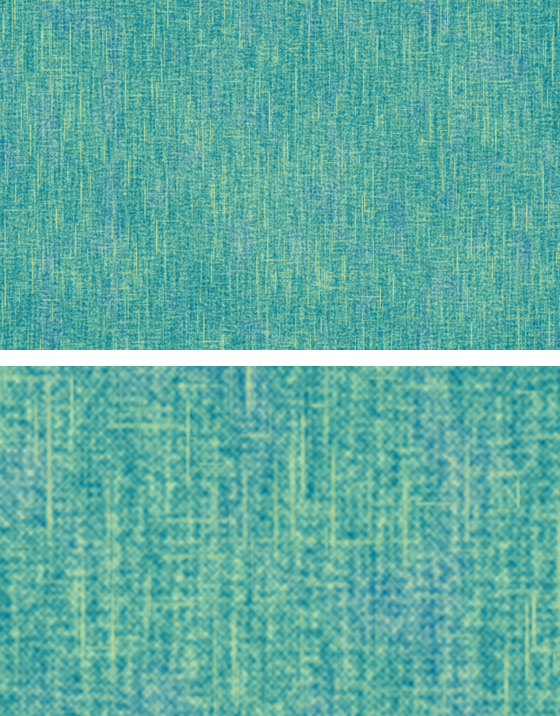
Top, the full canvas; bottom, a detail of the centre.
A WebGL 2 fragment shader for this texture:

```glsl
#version 300 es
precision highp float;
// Teal linen cloth: fine woven threads crossed by pale vertical and horizontal slubs.

uniform vec2 u_resolution;
out vec4 fragColor;

vec3 hash3(vec2 p) {
    vec3 q = fract(p.xyx * vec3(0.1031, 0.1030, 0.0973));
    q += dot(q, q.yxz + 33.33);
    return fract((q.xxy + q.yzz) * q.zyx);
}

// Gradient noise, roughly -0.7 to 0.7
float corner(vec2 cell, vec2 offset) {
    float angle = 6.2832 * hash3(cell).x;
    return dot(vec2(cos(angle), sin(angle)), offset);
}

float gradientNoise(vec2 p) {
    vec2 i = floor(p), f = fract(p);
    vec2 s = f * f * f * (f * (f * 6.0 - 15.0) + 10.0);
    vec2 e = vec2(1.0, 0.0);
    float low = mix(corner(i, f), corner(i + e, f - e), s.x);
    float high = mix(corner(i + e.yx, f - e.yx), corner(i + 1.0, f - 1.0), s.x);
    return mix(low, high, s.y);
}

// One tapered thick thread per cell, running along y
float slub(vec2 p, vec2 cell, float seed) {
    vec2 q = p / cell;
    q.y += hash3(vec2(floor(q.x), seed)).x;
    vec3 h = hash3(floor(q) + seed * 17.0);
    vec2 f = fract(q);
    float halfLength = mix(0.12, 0.48, h.y);
    float along = 1.0 - smoothstep(0.5 * halfLength, halfLength, abs(f.y - 0.5));
    float halfWidth = max(mix(0.003, 0.0048, h.y * h.z), 1.0 / u_resolution.y);
    float across = 1.0 - smoothstep(0.0, halfWidth, abs(f.x - mix(0.25, 0.75, h.x)) * cell.x);
    return h.z * h.z * along * across;
}

void main() {
    vec2 p = gl_FragCoord.xy / u_resolution.y;
    vec2 fromCentre = gl_FragCoord.xy / u_resolution - 0.5;

    // Soft clouding, paler towards the centre
    float tone = 0.51 + 0.2 * gradientNoise(p * 3.1 + 7.0);
    tone += 0.06 - 0.38 * dot(fromCentre, fromCentre);

    // Warp threads, from broad bands to single fibres
    tone += 0.22 * gradientNoise(p * vec2(61.0, 4.3) + 3.7);
    tone += 0.46 * gradientNoise(p * vec2(143.0, 11.0) + 31.3);

    // Weft threads
    tone += 0.42 * gradientNoise(p * vec2(27.0, 149.0) + 57.1);

    // Interlacing and fibre grain
    vec2 wobble = vec2(gradientNoise(p * 19.0), gradientNoise(p * 17.0 + 40.0));
    vec2 weave = cos(6.2832 * (p * vec2(127.0, 121.0) + 0.8 * wobble));
    tone += 0.13 * weave.x * weave.y;
    tone += 0.64 * gradientNoise(mat2(0.8, 0.6, -0.6, 0.8) * p * 139.0 + 83.0);

    // Teal dye with greyish patches
    vec3 color = mix(vec3(0.05, 0.52, 0.575), vec3(0.56, 0.79, 0.655), clamp(tone, -0.1, 1.2));
    float patches = smoothstep(0.0, 0.45, gradientNoise(p * vec2(11.0, 8.0) + 19.0));
    color += vec3(0.035, -0.012, 0.04) * patches;

    // Slubs in overlapping layers
    float slubs = 0.0;
    for (int layer = 0; layer < 3; layer++) {
        float k = float(layer);
        slubs = max(slubs, 0.9 * slub(p + 0.37 * k, vec2(0.027 + 0.004 * k, 0.2 - 0.035 * k), k + 1.0));
        slubs = max(slubs, 0.65 * slub(p.yx + 0.23 * k, vec2(0.034 + 0.005 * k, 0.085 + 0.02 * k), k + 9.0));
    }
    slubs *= 0.85 + 0.5 * gradientNoise(p * 90.0 + 11.0);
    color = mix(color, vec3(0.74, 0.86, 0.62), clamp(slubs, 0.0, 1.0));

    fragColor = vec4(color, 1.0);
}
```
